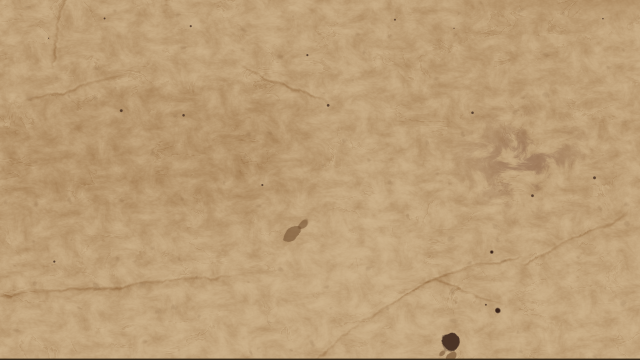
This texture is drawn by a WebGL 2 fragment shader. Its source:

```glsl
#version 300 es
precision highp float;
// Aged parchment: mottled tan paper with wrinkles, creases, a broad water stain and ink spots.

uniform vec2 u_resolution;
out vec4 fragColor;

const vec3 PAPER = vec3(0.752, 0.632, 0.474);
const vec3 TONE_STEP = vec3(0.040, 0.050, 0.053); // colour change per unit of tone
const vec3 INK = vec3(0.23, 0.14, 0.10);
const vec3 RUST = vec3(0.46, 0.32, 0.19);
const vec3 BRUISE = vec3(0.50, 0.34, 0.27);
const vec3 BORDER = vec3(0.22, 0.17, 0.10);
const float BORDER_HEIGHT = 0.004;
const float BASE_TONE = -0.10;
const float BROAD_MOTTLE = 0.36;
const float FINE_MOTTLE = 1.05;
const float GRAIN = 1.7;
const float RELIEF = 1.5;
const float WRINKLE = 0.9;
const float WATER_STAIN = 0.75;
const float CREASE_WIDTH = 0.0045;
const float SPECK_GRID = 5.0;
const float FLECK_GRID = 17.0;

// Each crease runs from xy to zw.
const vec4 CREASES[8] = vec4[8](
    vec4(0.84, -0.02, 1.22, 0.25), vec4(1.16, 0.22, 1.47, 0.30),
    vec4(1.43, 0.26, 1.76, 0.42), vec4(1.20, 0.24, 1.41, 0.14),
    vec4(-0.05, 0.18, 0.72, 0.24), vec4(0.19, 1.02, 0.14, 0.80),
    vec4(0.06, 0.72, 0.38, 0.80), vec4(0.66, 0.82, 0.92, 0.72));

// Each spot holds centre, radius and opacity; faint ones are rust, strong ones ink.
const vec4 SPOTS[7] = vec4[7](
    vec4(0.808, 0.347, 0.022, 0.62), vec4(0.843, 0.379, 0.012, 0.58),
    vec4(1.253, 0.052, 0.026, 0.88), vec4(1.253, 0.008, 0.013, 0.65),
    vec4(1.228, 0.018, 0.007, 0.60), vec4(1.382, 0.137, 0.007, 1.00),
    vec4(1.366, 0.300, 0.004, 1.00));

vec2 hash2(vec2 c) {
    vec3 q = fract(c.xyx * vec3(0.1031, 0.1030, 0.0973));
    q += dot(q, q.yzx + 33.33);
    return fract((q.xx + q.yz) * q.zy);
}

// Distance to the nearest scattered point.
float cells(vec2 p) {
    vec2 id = floor(p), f = fract(p);
    float nearest = 4.0;
    for (int y = -1; y <= 1; y++)
        for (int x = -1; x <= 1; x++) {
            vec2 c = vec2(x, y);
            vec2 d = c + hash2(id + c) - f;
            nearest = min(nearest, dot(d, d));
        }
    return sqrt(nearest);
}

// Layered sines, turned and bent at each octave; about -1 to 1.
float cloud(vec2 p) {
    float sum = 0.0, gain = 0.6;
    for (int i = 0; i < 6; i++) {
        p = mat2(0.8, 0.6, -0.6, 0.8) * p * 1.75 + 2.3;
        p += 0.7 * sin(p.yx * 0.8 + float(i));
        sum += gain * sin(p.x) * sin(p.y);
        gain *= 0.62;
    }
    return sum;
}

// Fibrous surface height, stretched sideways.
float fibres(vec2 p) {
    p += 0.006 * sin(p.yx * 37.0 + 2.0 * sin(p * 17.0));
    p.y *= 1.5;
    return 0.35 * cells(p * 24.0) + 0.35 * cells(p * 53.0 + 7.0)
         + 0.32 * cells(p * 105.0 + 3.0) - 0.46;
}

// Lit ridge with a brown shadow, fading at both ends.
float crease(vec2 p, vec4 ends) {
    vec2 along = ends.zw - ends.xy, d = p - ends.xy;
    float h = clamp(dot(d, along) / dot(along, along), 0.0, 1.0);
    float side = (along.x * d.y - along.y * d.x) / length(along);
    float s = side / CREASE_WIDTH;
    float fade = smoothstep(0.0, 0.12, h) * (1.0 - smoothstep(0.8, 1.0, h));
    return fade * ((1.9 * s - 0.8) * exp(-s * s) - 0.4 * exp(-0.1 * s * s));
}

// Soft elliptical patch.
float patchMask(vec2 p, vec2 centre, vec2 size) {
    vec2 d = (p - centre) / size;
    return exp(-dot(d, d));
}

// Randomly sized dots, one per chosen grid cell.
float scatter(vec2 p, float grid, float chance, float radius, float soft) {
    vec2 id = floor(p * grid);
    vec2 pick = hash2(id + 19.0);
    vec2 centre = (id + 0.2 + 0.6 * hash2(id)) / grid;
    float r = radius * (0.5 + pick.y);
    return step(pick.x, chance) * (1.0 - smoothstep(r - soft, r + soft, length(p - centre)));
}

void main() {
    float px = 1.0 / u_resolution.y;
    vec2 p = gl_FragCoord.xy * px;
    float broad = cloud(p * 2.2);
    float fine = cloud(p * vec2(25.0, 34.0) + 4.0);
    float fold = cloud(p * vec2(11.0, 18.0) + 11.0);
    vec2 bend = vec2(cloud(p * 11.0 + 3.0), cloud(p * 9.0 + 8.0));
    vec2 bent = p + 0.012 * bend;

    // Broad discolouration.
    float rim = 0.79 - 0.4 * (p.x - 0.5) * (p.x - 0.5) + 0.03 * broad;
    float water = (1.0 - smoothstep(rim - 0.06, rim + 0.015, bent.y))
                * smoothstep(0.30, 0.50, p.y + 0.06 * broad)
                * (1.0 - smoothstep(0.55, 1.15, p.x + 0.1 * broad));
    float tone = BASE_TONE + BROAD_MOTTLE * broad + FINE_MOTTLE * fine - WATER_STAIN * water;
    tone += 0.4 * (1.0 - smoothstep(0.15, 0.4, p.y));
    tone += 0.4 * patchMask(p, vec2(1.02, 0.43), vec2(0.16, 0.25));
    tone -= (1.3 + 2.0 * fine) * patchMask(p, vec2(1.65, 1.01), vec2(0.22, 0.04));

    // Paper grain, raking light and short wrinkles.
    float height = fibres(p);
    tone -= GRAIN * height;
    tone += RELIEF * (height - fibres(p + vec2(-0.003, 0.004)));
    float w = fold / 0.07;
    tone += WRINKLE * (1.5 * w - 0.3) * exp(-w * w) * smoothstep(0.0, 0.5, bend.x);
    for (int i = 0; i < 8; i++)
        tone += (0.9 + 0.6 * bend.y) * crease(bent, CREASES[i]);
    tone -= 0.16 * max(tone, 0.0) * max(tone, 0.0);
    vec3 colour = PAPER + TONE_STEP * clamp(tone, -5.0, 1.6);

    // Bruised patch, foxing flecks and dark specks.
    float bruise = patchMask(p, vec2(1.46, 0.55), vec2(0.13, 0.10));
    colour = mix(colour, BRUISE, 0.42 * bruise * smoothstep(-0.3, 0.6, bend.y - fine));
    vec2 ragged = bent + 0.006 * vec2(fine, -fold);
    colour = mix(colour, RUST, 0.16 * scatter(ragged, FLECK_GRID, 0.2, 0.005, 0.004));
    colour = mix(colour, INK, 0.75 * scatter(p, SPECK_GRID, 0.25, 0.0026, 0.7 * px));

    // Larger spots; rust ones are slanted ovals.
    for (int i = 0; i < 7; i++) {
        vec4 s = SPOTS[i];
        float ink = step(0.8, s.w);
        vec2 d = p - s.xy;
        vec2 oval = vec2(d.x * 0.7 + d.y * 0.7, d.y * 0.7 - d.x * 0.7) * vec2(0.75, 1.3);
        float edge = length(mix(oval, d, ink)) - s.z * (1.0 + 0.25 * fine + 0.15 * fold);
        float cover = s.w * (1.0 - smoothstep(-px, px, edge));
        colour = mix(colour, mix(RUST, INK, ink), cover);
    }

    // Dark lower edge.
    colour = mix(BORDER, colour, smoothstep(-0.5 * px, 0.5 * px, p.y - BORDER_HEIGHT));
    fragColor = vec4(clamp(colour, 0.0, 1.0), 1.0);
}
```
